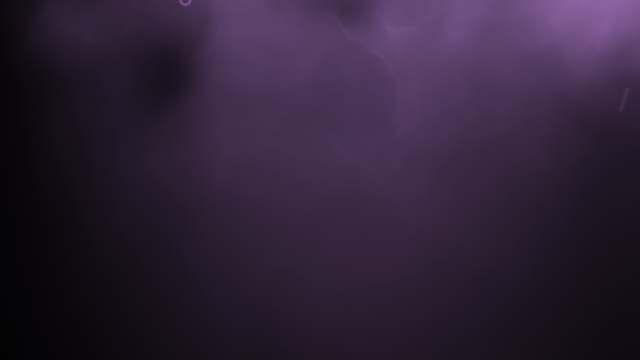
Write a Shadertoy shader that draws this background.

```glsl
#define SMOKE_TINT vec3(1.0, 0.71, 1.16)
#define FLOOR_LIGHT 0.125
#define LIGHT_RISE 0.235
#define BILLOW_SCALE 3.2
#define BILLOW_AMOUNT 0.36
#define WARP_AMOUNT 0.16
#define WISP_SCALE 4.5
#define WISP_AMOUNT 0.05
#define OCTAVES 5

// Gradient noise
vec2 latticeGradient(vec2 cell) {
    vec3 h = fract(cell.xyx * vec3(0.1031, 0.1030, 0.0973));
    h += dot(h, h.yzx + 33.33);
    float angle = 6.2832 * fract((h.x + h.y) * h.z);
    return vec2(cos(angle), sin(angle));
}

float gradientNoise(vec2 p) {
    vec2 cell = floor(p), f = p - cell;
    vec2 w = f * f * f * (f * (f * 6.0 - 15.0) + 10.0);
    vec2 e = vec2(0.0, 1.0);
    float a = dot(latticeGradient(cell), f);
    float b = dot(latticeGradient(cell + e.yx), f - e.yx);
    float c = dot(latticeGradient(cell + e.xy), f - e.xy);
    float d = dot(latticeGradient(cell + e.yy), f - e.yy);
    return mix(mix(a, b, w.x), mix(c, d, w.x), w.y);
}

float fbm(vec2 p) {
    float sum = 0.0, amplitude = 0.6;
    for (int i = 0; i < OCTAVES; i++) {
        sum += amplitude * gradientNoise(p);
        p = mat2(1.6, 1.2, -1.2, 1.6) * p + 7.3;
        amplitude *= 0.48;
    }
    return sum;
}

// Soft elliptical spot, 1 at its centre
float spot(vec2 p, vec2 centre, vec2 radius) {
    vec2 d = (p - centre) / radius;
    return exp(-dot(d, d));
}

float segmentDistance(vec2 p, vec2 a, vec2 b) {
    vec2 pa = p - a, ba = b - a;
    return length(pa - ba * clamp(dot(pa, ba) / dot(ba, ba), 0.0, 1.0));
}

// Broad light: bright above, fading to both sides
float smokeLight(vec2 uv) {
    float light = FLOOR_LIGHT + LIGHT_RISE * uv.y;
    float leftFade = smoothstep(-0.08, mix(0.56, 0.43, uv.y), uv.x);
    light *= 0.05 + 0.95 * leftFade;
    light *= 1.0 - 0.55 * smoothstep(0.6, 1.02, uv.x) * (1.0 - smoothstep(0.5, 1.0, uv.y));

    // Lit plumes
    light += 0.16 * spot(uv, vec2(1.0, 1.03), vec2(0.20, 0.19));
    light += 0.07 * spot(uv, vec2(0.77, 0.92), vec2(0.16, 0.23));
    light += 0.05 * spot(uv, vec2(0.36, 0.88), vec2(0.05, 0.18));
    light += 0.08 * spot(uv, vec2(0.10, 0.95), vec2(0.06, 0.13));

    // Dark hollows
    light *= 1.0 - 0.52 * spot(uv, vec2(0.265, 0.80), vec2(0.065, 0.15));
    light *= 1.0 - 0.30 * spot(uv, vec2(0.52, 0.98), vec2(0.055, 0.07));
    return light;
}

void mainImage(out vec4 fragColor, in vec2 fragCoord) {
    vec2 uv = fragCoord / iResolution.xy;
    vec2 p = vec2(uv.x * 16.0 / 9.0, uv.y);
    float height = smoothstep(0.25, 1.0, uv.y);

    // Warped billows, stronger near the top
    vec2 warp = vec2(fbm(p * 2.4 + 3.1), fbm(p * 2.4 + 19.7));
    vec2 drift = p + WARP_AMOUNT * warp;
    float billow = fbm(drift * BILLOW_SCALE + 11.0);
    float light = smokeLight(uv + 0.07 * height * warp);
    light *= 1.0 + BILLOW_AMOUNT * mix(0.45, 1.0, height) * billow;

    // Thin curling filaments
    float ridge = 1.0 - abs(gradientNoise((drift + 0.1 * warp.yx) * WISP_SCALE + 5.0));
    float filament = pow(ridge, 14.0) * smoothstep(-0.15, 0.35, billow);
    light += WISP_AMOUNT * filament * height * smoothstep(0.0, 0.35, light);

    // Small curl at the top edge and a short streak at the right
    vec2 curl = p - vec2(0.515, 1.0);
    float curlLine = abs(length(curl) - 0.013);
    light += 0.20 * exp(-pow(curlLine / 0.004, 2.0));
    float streak = segmentDistance(p, vec2(1.725, 0.695), vec2(1.741, 0.75));
    light += 0.06 * exp(-pow(streak / 0.006, 2.0));

    // Slightly warmer shade low in the middle
    vec3 colour = max(light, 0.012) * SMOKE_TINT;
    colour.r += 0.01 * spot(uv, vec2(0.57, 0.0), vec2(0.22, 0.2));

    // Fine dither against banding
    vec2 grain = latticeGradient(floor(fragCoord));
    fragColor = vec4(colour + grain.x / 400.0, 1.0);
}
```
